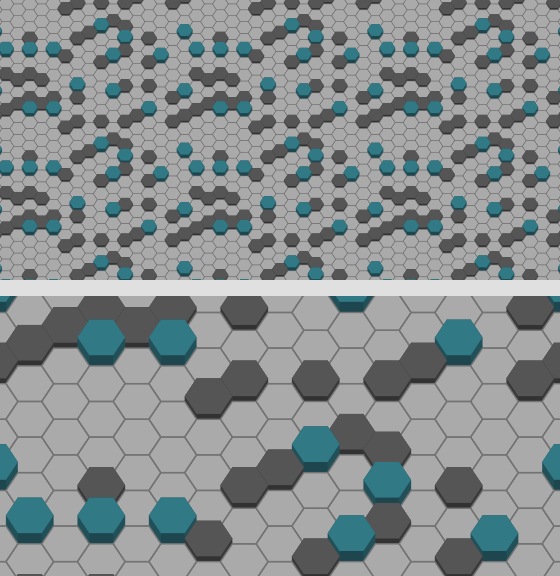
Top, the full canvas; bottom, a detail of the centre.
Reproduce this pattern procedurally as a Shadertoy shader.

```glsl
// Squashed hexagon floor with raised charcoal and teal blocks, repeating
// every 16 columns by 10 rows. Cells use doubled rows (column + row is even);
// hash peaks choose the blocks, painted from back to front.

float hash(vec2 cell, float seed) {
    cell = mod(cell, vec2(16.0, 20.0));
    return fract(sin(dot(cell, vec2(127.1, 311.7)) + seed) * 43758.5453);
}

// True where the hash passes the threshold and beats its neighbours;
// reach 0 compares within the column, reach 1 with all six neighbours.
bool isPeak(vec2 cell, float reach, float threshold, float seed) {
    float highest = threshold;
    for (float dx = -reach; dx <= reach; dx++) {
        vec2 offset = vec2(dx, 2.0 - abs(dx));
        highest = max(highest, max(hash(cell + offset, seed), hash(cell - offset, seed)));
    }
    return hash(cell, seed) > highest;
}

// Flat-topped hexagon, one unit high and 4/3 wide
float hexDistance(vec2 q) {
    q = abs(q);
    return max(q.y - 0.5, dot(q, vec2(0.832, 0.5547)) - 0.5547);
}

float coverage(float d, float pixel) {
    return clamp(0.5 - d / pixel, 0.0, 1.0);
}

void mainImage(out vec4 fragColor, in vec2 fragCoord) {
    vec2 p = (fragCoord - vec2(0.0, iResolution.y)) / iResolution.y * vec2(23.5, 23.6);
    p.y += 0.33;
    float pixel = 23.6 / iResolution.y;
    vec2 home = floor(p * vec2(1.0, 2.0));
    vec3 color = vec3(0.665);

    // Back to front, so nearer blocks cover those behind
    for (float dy = 2.0; dy >= -2.0; dy--) {
        for (float dx = -1.0; dx <= 1.0; dx++) {
            vec2 cell = home + vec2(dx, dy);
            if (mod(cell.x + cell.y, 2.0) > 0.5) continue;
            vec2 q = p - vec2(cell.x + 0.5, cell.y * 0.5);

            bool teal = isPeak(cell, 1.0, 0.858, 0.0);
            bool charcoal = !teal && isPeak(cell, 0.0, 0.7, 4.7);
            if (!teal && !charcoal) {
                // Floor joint
                float joint = abs(hexDistance(q)) - 0.02;
                color = mix(color, vec3(0.45), coverage(joint, pixel));
                continue;
            }

            float height = teal ? 0.3 : 0.15;
            vec3 topColor = teal ? vec3(0.195, 0.475, 0.525) : vec3(0.335);

            // Walls: the hexagon swept upward, with a darker front facet
            float body = hexDistance(q - vec2(0.0, clamp(q.y, 0.0, height)));
            float front = coverage(abs(q.x) - 0.333, pixel);
            vec3 wallColor = topColor * mix(0.66, 0.58, front);
            color = mix(color, wallColor, coverage(body, pixel));

            // Lid
            float lid = hexDistance(q - vec2(0.0, height));
            color = mix(color, topColor, coverage(lid, pixel));
        }
    }
    fragColor = vec4(color, 1.0);
}
```
